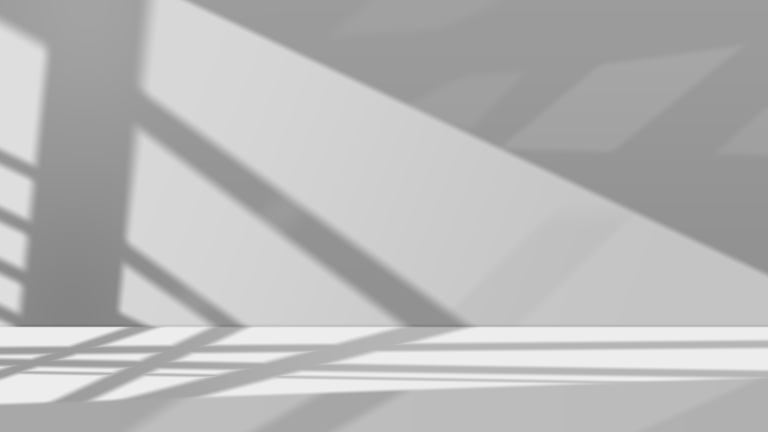
Write a Shadertoy shader that draws this background.

```glsl
// Soft half-plane: 1 on the left of the line running from a to b
float leftOf(vec2 p, vec2 a, vec2 b, float blur) {
    vec2 dir = normalize(b - a), rel = p - a;
    return smoothstep(-blur, blur, dir.x * rel.y - dir.y * rel.x);
}

// Soft endless band around the line through a and b
float band(vec2 p, vec2 a, vec2 b, float halfWidth, float blur) {
    vec2 dir = normalize(b - a), rel = p - a;
    float dist = abs(dir.x * rel.y - dir.y * rel.x);
    return 1.0 - smoothstep(halfWidth - blur, halfWidth + blur, dist);
}

// Soft convex patch, corners in counterclockwise order
float patchMask(vec2 p, vec2 a, vec2 b, vec2 c, vec2 d, float blur) {
    return leftOf(p, a, b, blur) * leftOf(p, b, c, blur)
         * leftOf(p, c, d, blur) * leftOf(p, d, a, blur);
}

// Sunlight falling on the wall through the main window
float mainWindow(vec2 p) {
    float upper = leftOf(p, vec2(16.0, 3.27), vec2(3.85, 9.0), 0.09)
                * leftOf(p, vec2(2.92, 7.12), vec2(9.79, 2.19), 0.16);
    float middle = leftOf(p, vec2(8.44, 2.19), vec2(3.02, 6.23), 0.16)
                 * leftOf(p, vec2(2.56, 4.0), vec2(5.1, 2.19), 0.13);
    float lower = leftOf(p, vec2(4.48, 2.19), vec2(2.54, 3.54), 0.13)
                * leftOf(p, vec2(2.46, 2.5), vec2(3.12, 2.19), 0.1);
    float blur = mix(0.12, 0.27, smoothstep(2.2, 9.0, p.y));
    return leftOf(p, vec2(3.12, 9.0), vec2(2.44, 2.19), blur) * (upper + middle + lower);
}

// Narrow barred light at the left border
float sideWindow(vec2 p) {
    float light = leftOf(p, vec2(0.38, 2.19), vec2(1.0, 8.06), 0.16)
                * leftOf(p, vec2(1.0, 8.0), vec2(0.0, 8.55), 0.2);
    for (int i = 0; i < 4; i++) {
        float n = float(i), y = 5.73 - 1.26 * n + 0.06 * n * n;
        light *= 1.0 - band(p, vec2(0.0, y), vec2(1.0, y - 0.47), 0.14, 0.11);
    }
    return light;
}

float wallShade(vec2 p) {
    // Ambient shadow, deepest at the foot of the left column
    float shadow = mix(0.57, 0.61, smoothstep(3.0, 9.0, p.y));
    shadow -= 0.05 * exp(-pow((p.x - 1.5) / 1.6, 2.0)) * smoothstep(6.0, 2.2, p.y);
    shadow += 0.03 * exp(-pow((p.x - 1.8) / 1.5, 2.0)) * smoothstep(5.0, 9.0, p.y);

    // Faint reflected panes
    float panes = patchMask(p, vec2(10.4, 5.9), vec2(12.75, 5.83), vec2(15.5, 8.06), vec2(12.5, 7.65), 0.1)
        + 0.6 * patchMask(p, vec2(8.3, 6.7), vec2(9.8, 6.3), vec2(10.95, 7.5), vec2(9.6, 7.4), 0.13)
        + 0.8 * patchMask(p, vec2(14.9, 5.8), vec2(16.5, 5.75), vec2(17.0, 7.3), vec2(16.0, 6.8), 0.1)
        + 0.5 * patchMask(p, vec2(6.9, 8.25), vec2(9.2, 8.4), vec2(10.6, 9.1), vec2(7.8, 9.1), 0.15);
    shadow += 0.045 * panes;
    shadow += 0.03 * band(p, vec2(5.5, 4.2), vec2(6.6, 5.3), 0.3, 0.25) * smoothstep(6.0, 4.5, p.y);

    // Direct light, with a dim diagonal fold
    float sun = mix(0.845, 0.77, smoothstep(2.0, 15.0, p.x + 0.4 * (6.0 - p.y)));
    sun -= 0.025 * band(p, vec2(9.9, 2.19), vec2(12.2, 4.4), 0.6, 0.12) * smoothstep(4.9, 4.2, p.y);
    float shade = mix(shadow, sun, clamp(mainWindow(p), 0.0, 1.0));
    return mix(shade, 0.87, sideWindow(p));
}

float floorShade(vec2 p) {
    // Matte foreground with soft reflections
    float base = mix(0.75, 0.73, p.x / 16.0);
    base -= 0.09 * leftOf(p, vec2(2.7, 0.0), vec2(3.9, 0.8), 0.2);
    base -= 0.09 * band(p, vec2(6.1, 0.0), vec2(7.5, 0.8), 0.42, 0.14);
    base -= 0.04 * leftOf(p, vec2(16.0, 1.2), vec2(13.3, 0.0), 0.1);

    // Sunlit strip crossed by window bars
    float lit = leftOf(p, vec2(0.0, 0.58), vec2(14.6, 1.09), 0.05);
    float bars = band(p, vec2(0.0, 1.69), vec2(16.0, 1.83), 0.08, 0.05);
    bars = max(bars, band(p, vec2(0.0, 1.45), vec2(16.0, 1.2), 0.08, 0.05));
    bars = max(bars, 0.8 * band(p, vec2(0.0, 1.25), vec2(14.6, 1.0), 0.03, 0.035));
    bars = max(bars, band(p, vec2(0.0, 1.2), vec2(3.0, 2.19), 0.1, 0.06));
    bars = max(bars, band(p, vec2(1.5, 0.65), vec2(4.8, 2.19), 0.16, 0.08));
    bars = max(bars, band(p, vec2(4.0, 0.87), vec2(9.1, 2.19), 0.18, 0.07));
    float barShade = mix(0.61, 0.71, smoothstep(0.0, 9.0, p.x));
    return mix(base, mix(0.93, barShade, bars), lit);
}

void mainImage(out vec4 fragColor, in vec2 fragCoord) {
    // Canvas is 16 by 9 units
    vec2 p = fragCoord / iResolution.xy * vec2(16.0, 9.0);
    float horizon = 2.19;
    float shade = mix(floorShade(p), wallShade(p), smoothstep(-0.02, 0.02, p.y - horizon));

    // Thin contact shadow where wall meets floor
    shade -= 0.06 * exp(-pow((p.y - horizon - 0.02) / 0.03, 2.0));
    fragColor = vec4(vec3(shade), 1.0);
}
```
